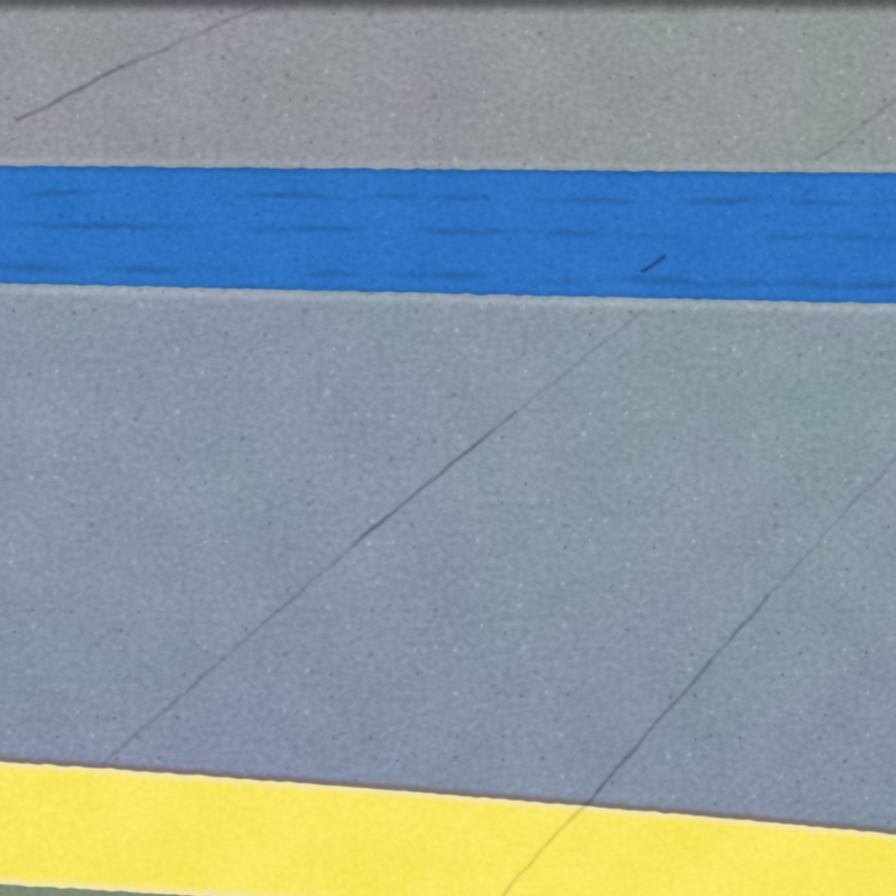
This texture is drawn by a Shadertoy shader. Its source:

```glsl
// Weathered grey asphalt with a blue stripe, a yellow stripe and diagonal cracks.

const vec3 ASPHALT = vec3(0.535, 0.585, 0.655);
const vec3 ASPHALT_TOP = vec3(0.575, 0.585, 0.615);
const vec3 ASPHALT_LOW = vec3(0.520, 0.560, 0.655);
const vec3 BLUE = vec3(0.185, 0.455, 0.765);
const vec3 YELLOW = vec3(0.975, 0.910, 0.380);
const vec3 CREAM = vec3(0.950, 0.900, 0.720);
const vec3 RUST = vec3(0.470, 0.400, 0.380);
const vec3 GUTTER = vec3(0.490, 0.540, 0.470);
const vec3 CRACK_TINT = vec3(0.58, 0.58, 0.62);

// Edge lines: height at the left, slope
const vec2 BLUE_TOP = vec2(0.815, -0.008);
const vec2 BLUE_BOTTOM = vec2(0.684, -0.023);
const vec2 YELLOW_TOP = vec2(0.150, -0.081);
const vec2 YELLOW_BOTTOM = vec2(0.013, -0.060);
const float EDGE_ROUGHNESS = 0.0022;
const float GRAIN_STRENGTH = 0.055;
const float SPECK_CELLS = 42.0;

// Cracks: start and end point, with a strength for each
const int CRACK_COUNT = 10;
const vec4 CRACKS[CRACK_COUNT] = vec4[](
    vec4(0.115, 0.148, 0.395, 0.392), vec4(0.395, 0.392, 0.575, 0.540),
    vec4(0.575, 0.540, 0.720, 0.655), vec4(0.560, 0.000, 0.672, 0.124),
    vec4(0.672, 0.124, 0.859, 0.336), vec4(0.859, 0.336, 1.010, 0.500),
    vec4(0.020, 0.866, 0.137, 0.926), vec4(0.137, 0.926, 0.290, 0.992),
    vec4(0.910, 0.822, 1.010, 0.895), vec4(0.717, 0.698, 0.741, 0.713));
const float CRACK_STRENGTH[CRACK_COUNT] = float[](
    0.32, 0.62, 0.22, 0.55, 0.55, 0.28, 0.65, 0.35, 0.28, 0.95);

vec2 hash2(vec2 p) {
    vec3 q = fract(vec3(p.xyx) * vec3(0.1031, 0.1030, 0.0973));
    q += dot(q, q.yzx + 33.33);
    return fract((q.xx + q.yz) * q.zy);
}

float cornerSlope(vec2 cell, vec2 offset) {
    return dot(hash2(cell) * 2.0 - 1.0, offset);
}

// Gradient noise, roughly -0.7 to 0.7
float noise(vec2 p) {
    vec2 i = floor(p), f = p - i;
    vec2 u = f * f * f * (f * (f * 6.0 - 15.0) + 10.0);
    vec2 e = vec2(1.0, 0.0);
    return mix(mix(cornerSlope(i, f), cornerSlope(i + e, f - e), u.x),
               mix(cornerSlope(i + e.yx, f - e.yx), cornerSlope(i + 1.0, f - 1.0), u.x), u.y);
}

float fbm(vec2 p) {
    float sum = 0.0, amp = 1.0;
    for (int i = 0; i < 4; i++) {
        sum += amp * noise(p);
        p = p * 2.03 + 17.3;
        amp *= 0.55;
    }
    return sum;
}

float segmentDistance(vec2 p, vec2 a, vec2 b) {
    vec2 d = b - a;
    return length(p - a - d * clamp(dot(p - a, d) / dot(d, d), 0.0, 1.0));
}

float lineHeight(vec2 line, float x) { return line.x + line.y * x; }

// Soft line of a given half width around zero
float ridge(float d, float width) { return exp(-d * d / (width * width)); }

// Scattered chips: positive are pale, negative are dark
float specks(vec2 p) {
    vec2 q = p * SPECK_CELLS, cell = floor(q);
    vec2 rnd = hash2(cell + 71.0);
    vec2 d = fract(q) - 0.3 - 0.4 * rnd;
    d = vec2(d.x + d.y * 0.4, d.y - d.x * 0.5);
    float chosen = step(0.72, hash2(cell + 9.0).x);
    return chosen * sign(rnd.y - 0.5) * exp(-dot(d, d) * mix(45.0, 140.0, rnd.x));
}

void mainImage(out vec4 fragColor, in vec2 fragCoord) {
    vec2 p = fragCoord / iResolution.xy;
    float aa = max(1.0 / iResolution.y, 0.0018);
    float grain = noise(p * vec2(105.0, 130.0)) + 0.7 * noise(p * vec2(170.0, 190.0) + 40.0);
    float mottle = fbm(p * vec2(11.0, 14.0) + 5.0);
    float rough = EDGE_ROUGHNESS * noise(p * vec2(70.0, 25.0) + 3.0);

    // Asphalt: warm above, violet below, with faint colour patches
    vec3 color = mix(ASPHALT_LOW, ASPHALT, smoothstep(0.08, 0.5, p.y));
    color = mix(color, ASPHALT_TOP, smoothstep(0.6, 0.88, p.y));
    color += vec3(0.0, 0.012, -0.012) * smoothstep(0.3, 0.8, p.x);
    color += vec3(0.02, -0.012, 0.018) * noise(p * 6.0 + 20.0);
    color += 0.025 * mottle + GRAIN_STRENGTH * grain + 0.08 * specks(p);
    color *= 1.0 - 0.4 * smoothstep(0.982, 1.0, p.y + rough);

    // Blue stripe with long worn streaks and pale borders
    float top = lineHeight(BLUE_TOP, p.x) + rough - p.y;
    float bottom = p.y - lineHeight(BLUE_BOTTOM, p.x) - rough;
    float blueMask = smoothstep(-aa, aa, min(top, bottom));
    color += 0.07 * (ridge(bottom + 0.007, 0.005) + 0.6 * ridge(top + 0.006, 0.004));
    float across = top / (top + bottom);
    float streaks = ridge(across - 0.23, 0.03) + ridge(across - 0.5, 0.03) + ridge(across - 0.86, 0.04);
    streaks *= smoothstep(-0.25, 0.35, noise(p * vec2(13.0, 45.0) + 8.0));
    vec3 blue = BLUE + 0.035 * grain + 0.02 * mottle + 0.04 * specks(p + 0.37);
    blue *= 1.0 - 0.14 * streaks - 0.14 * ridge(top, 0.005) - 0.10 * ridge(bottom, 0.005);
    color = mix(color, blue, blueMask);

    // Yellow stripe with a rusty upper rim and cream borders
    float yTop = lineHeight(YELLOW_TOP, p.x) + 0.014 * p.x * (1.0 - p.x) + rough - p.y;
    float yBottom = p.y - lineHeight(YELLOW_BOTTOM, p.x) - rough;
    color = mix(color, RUST, 0.7 * ridge(yTop + 0.003, 0.004));
    vec3 yellow = YELLOW + 0.025 * grain + vec3(0.01, 0.015, 0.06) * mottle;
    yellow = mix(yellow, CREAM, 0.75 * max(ridge(yTop - 0.003, 0.004), ridge(yBottom - 0.003, 0.005)));
    color = mix(color, yellow, smoothstep(-aa, aa, yTop));
    color = mix(GUTTER + 0.04 * grain, color, smoothstep(-aa, aa, yBottom));

    // Broken, wobbling cracks, softened by paint
    vec2 bent = p + 0.004 * vec2(noise(p * 28.0), noise(p * 28.0 + 60.0));
    float crack = 0.0;
    for (int i = 0; i < CRACK_COUNT; i++) {
        float d = segmentDistance(bent, CRACKS[i].xy, CRACKS[i].zw);
        crack = max(crack, CRACK_STRENGTH[i] * ridge(d, 0.0026));
    }
    crack *= 0.75 + 0.6 * noise(p * 35.0 + 12.0);
    crack *= 1.0 - 0.45 * smoothstep(-aa, aa, yTop);
    color *= mix(vec3(1.0), CRACK_TINT, clamp(crack, 0.0, 1.0));

    fragColor = vec4(clamp(color, 0.0, 1.0), 1.0);
}
```
